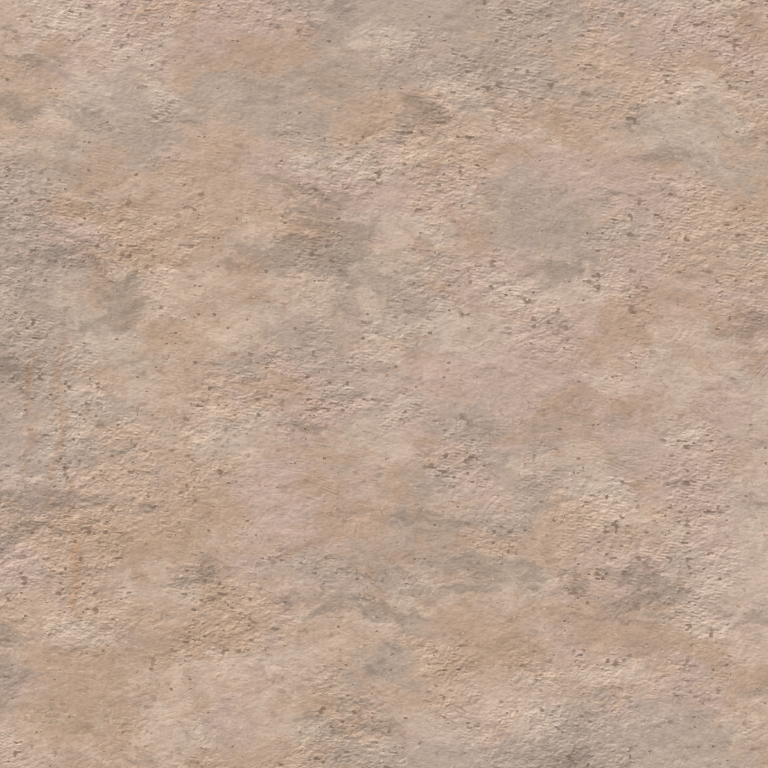
Give the GLSL for this texture, as a WebGL 2 fragment shader.

```glsl
#version 300 es
precision highp float;

uniform vec2 u_resolution;
out vec4 fragColor;

float hash(vec2 p) {
    return fract(sin(dot(p, vec2(127.1, 311.7))) * 43758.5453);
}

vec2 hash2(vec2 p) {
    return vec2(hash(p), hash(p + 37.3));
}

float noise(vec2 p) {
    vec2 i = floor(p), f = fract(p);
    f = f * f * (3.0 - 2.0 * f);
    float low = mix(hash(i), hash(i + vec2(1, 0)), f.x);
    float high = mix(hash(i + vec2(0, 1)), hash(i + vec2(1, 1)), f.x);
    return mix(low, high, f.y);
}

// Octaves fade by the given gain; the mean stays near one half
float fbm(vec2 p, int octaves, float gain) {
    float sum = 0.0, total = 0.0, amplitude = 1.0;
    for (int i = 0; i < octaves; i++) {
        sum += amplitude * noise(p);
        total += amplitude;
        p = mat2(0.99, 0.12, -0.12, 0.99) * p * 2.03 + 19.7;
        amplitude *= gain;
    }
    return sum / total;
}

// Soft-edged stain cover from 0 to 1
float stain(vec2 p, float low, float high) {
    return smoothstep(low, high, fbm(p, 7, 0.66));
}

// Arched trowel grooves around scattered centres
float grooves(vec2 p, float count, float lines) {
    vec2 q = p * count, cell = floor(q);
    float sum = 0.0;
    for (int y = -1; y <= 1; y++) {
        for (int x = -1; x <= 1; x++) {
            vec2 id = cell + vec2(x, y);
            vec2 d = (q - id - hash2(id)) * vec2(1.0, 1.4);
            float r = length(d) + 0.001;
            float reach = smoothstep(1.0, 0.5, r) * smoothstep(0.12, 0.45, r);
            reach *= smoothstep(-0.1, 0.5, d.y / r) * step(0.4, hash(id + 5.1));
            float wobble = 0.14 * noise(q * 4.0) + 0.03 * noise(q * 14.0);
            vec2 along = vec2(d.x / r * 5.0, (r + wobble) * lines);
            sum += reach * smoothstep(0.22, 0.0, abs(noise(along + id * 17.0) - 0.5));
        }
    }
    return sum;
}

// Irregular specks; the share sets how many cells hold one
float specks(vec2 p, float count, float share, float seed) {
    vec2 q = p * count, cell = floor(q);
    vec2 d = fract(q) - mix(vec2(0.35), vec2(0.65), hash2(cell + seed));
    float size = mix(0.05, 0.3, pow(hash(cell + seed + 9.0), 2.0));
    float edge = length(d * vec2(0.75, 1.15)) + 0.35 * (noise(q * 3.0) - 0.5);
    float present = step(hash(cell + seed + 4.0), share);
    return present * smoothstep(size + 0.12, size - 0.08, edge);
}

// Surface height: broad lumps, sandy grain, grooves and grit
float relief(vec2 p, float roughness, float brushed) {
    float lumps = 0.7 * fbm(p * vec2(14.0, 22.0), 3, 0.5);
    float grain = mix(0.30, 0.80, roughness) * fbm(p * vec2(75.0, 118.0), 3, 0.8);
    float lines = 0.10 * grooves(p, 4.5, 25.0) + 0.07 * grooves(p + 3.7, 7.0, 17.0);
    float grit = 0.15 * roughness * specks(p, 150.0, 0.2, 3.0);
    return lumps + grain + grit - brushed * lines;
}

void main() {
    vec2 uv = gl_FragCoord.xy / min(u_resolution.x, u_resolution.y);
    vec2 warp = vec2(fbm(uv * 9.0 + 8.0, 5, 0.6), fbm(uv * 9.0 + 31.0, 5, 0.6)) - 0.5;
    vec2 p = uv + 0.07 * warp;

    // Clay stains in broken, mostly level patches
    vec3 color = vec3(0.750, 0.650, 0.570);
    color = mix(color, vec3(0.752, 0.655, 0.598), stain(p * vec2(5.0, 7.0) + 3.0, 0.42, 0.56));
    color = mix(color, vec3(0.710, 0.597, 0.505), 0.6 * stain(p * vec2(8.0, 12.0) + 14.0, 0.48, 0.64));
    color = mix(color, vec3(0.693, 0.627, 0.577), 0.7 * stain(p * vec2(4.0, 7.0) + 41.0, 0.47, 0.62));
    color = mix(color, vec3(0.800, 0.720, 0.650), 0.6 * stain(p * vec2(10.0, 16.0) + 63.0, 0.50, 0.66));

    // Fine mottling
    float mottle = fbm(p * vec2(34.0, 52.0) + 5.0, 4, 0.9) - 0.5;
    color *= 1.0 + 0.17 * mottle;

    // Shadowed hollows, thin and level, with broken creases
    float hollow = stain(p * vec2(7.0, 20.0) + 77.0, 0.57, 0.70);
    float crease = smoothstep(0.02, 0.0, abs(fbm(p * vec2(11.0, 26.0) + 52.0, 5, 0.65) - 0.5));
    float broken = smoothstep(0.54, 0.68, fbm(uv * vec2(16.0, 24.0) + 25.0, 4, 0.7));
    color = mix(color, vec3(0.48, 0.43, 0.39), 0.34 * hollow + 0.34 * crease * broken);

    // Faint rusty runs down the left side
    float runs = smoothstep(0.7, 0.95, noise(vec2(p.x * 55.0, uv.y * 4.0)));
    runs *= smoothstep(0.27, 0.1, uv.x) * smoothstep(0.65, 0.45, uv.y);
    color = mix(color, vec3(0.66, 0.48, 0.35), 0.45 * runs * noise(uv * 60.0));

    // Light from the upper left
    float roughness = smoothstep(0.42, 0.6, fbm(uv * 10.0 + 90.0, 5, 0.65));
    float brushed = smoothstep(0.38, 0.58, fbm(uv * 9.0 + 70.0, 4, 0.6));
    vec2 toLight = 0.002 * vec2(-0.5, 0.86);
    float shade = relief(uv, roughness, brushed) - relief(uv + toLight, roughness, brushed);
    color *= 1.0 + clamp(0.8 * shade, -0.26, 0.15);

    // Ragged flecks gathered on the rough parts
    float fleck = smoothstep(0.70, 0.86, fbm(uv * vec2(95.0, 150.0) + 33.0, 2, 0.6));
    color = mix(color, vec3(0.47, 0.39, 0.33), (0.2 + 0.45 * roughness) * fleck);

    // Pits, rusty crumbs and pale chips
    float pits = specks(uv, 160.0, 0.012 + 0.03 * roughness, 11.0);
    color = mix(color, vec3(0.42, 0.34, 0.28), 0.5 * pits);
    color = mix(color, vec3(0.64, 0.47, 0.37), 0.4 * specks(uv, 140.0, 0.015, 23.0));
    color = mix(color, vec3(0.86, 0.78, 0.71), 0.5 * specks(uv, 180.0, 0.025, 47.0));
    color += 0.035 * (noise(uv * 340.0) - 0.5);

    fragColor = vec4(color, 1.0);
}
```
